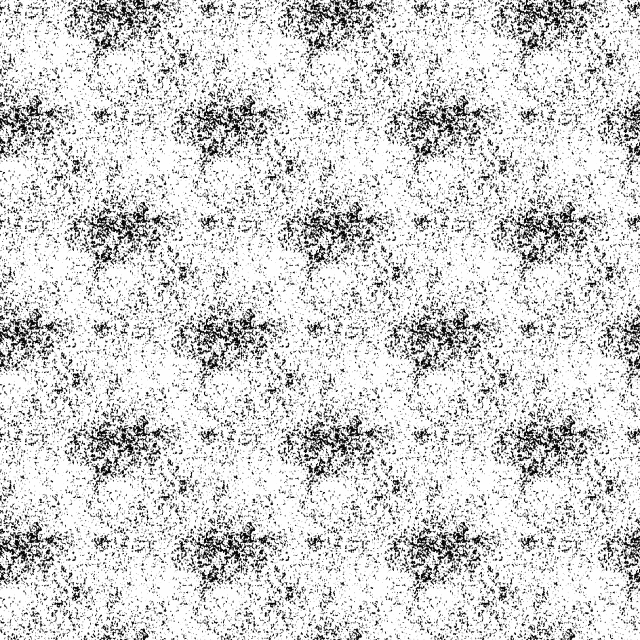
This texture is drawn by a Shadertoy shader. Its source:

```glsl
// Worn black grain on white: speckled, clouded patches in a half-drop repeat.

const float REPEATS = 3.0;               // repeats across and down
const vec3 PAPER = vec3(0.995);
const vec3 INK = vec3(0.03);
const float COVERAGE = -1.08;            // ink level, in deviations of the grain
const float EDGE = 0.45;                 // softness of the speck edges
const float GRAIN_GAIN = 3.7;            // scales the grain to unit deviation
const int SAMPLES = 3;                   // subsamples per pixel side

// Noise cells per repeat; even numbers keep the half drop exact
const vec2 CLOUD = vec2(6.0, 6.0);
const vec2 MOTTLE = vec2(16.0, 12.0);
const vec2 STREAK = vec2(32.0, 22.0);
const vec2 COARSE = vec2(56.0, 44.0);
const vec2 MEDIUM = vec2(112.0, 92.0);
const vec2 FINE = vec2(200.0, 176.0);

// Broad tone patches: centre and radii, then strength (dark above zero)
const int PATCHES = 8;
const vec4 PATCH[PATCHES] = vec4[PATCHES](
    vec4(0.48, 0.93, 0.09, 0.13), vec4(0.65, 0.94, 0.10, 0.13),
    vec4(0.49, 0.79, 0.05, 0.07), vec4(0.86, 0.72, 0.05, 0.04),
    vec4(0.46, 0.48, 0.02, 0.03), vec4(0.21, 0.77, 0.20, 0.13),
    vec4(0.32, 0.60, 0.08, 0.11), vec4(0.59, 0.67, 0.11, 0.06));
const float STRENGTH[PATCHES] = float[PATCHES](
    1.0, 0.95, 0.9, 0.8, 1.2, -0.65, -0.6, -0.45);

// Integer hash to 0..1
float hash(vec2 cell, float seed) {
    uvec2 q = uvec2(cell);
    uint h = q.x * 1597u + q.y * 51749u + uint(seed) * 7919u;
    h = (h ^ (h >> 16)) * 73244475u;
    h = (h ^ (h >> 15)) * 19349663u;
    h ^= h >> 16;
    return float(h & 65535u) / 65536.0;
}

// Dot product with the gradient of a corner, wrapped with a half drop
float corner(vec2 cell, vec2 offset, vec2 cells, float seed) {
    vec2 halfDrop = 0.5 * cells;
    cell -= floor((cell.x + 0.5) / halfDrop.x) * halfDrop;
    cell.y = mod(cell.y, cells.y);
    float angle = 6.28319 * hash(floor(cell + 0.5), seed);
    return dot(vec2(cos(angle), sin(angle)), offset);
}

// Gradient noise that repeats on the half-drop lattice
float noise(vec2 p, vec2 cells, float seed) {
    p *= cells;
    vec2 i = floor(p), f = p - i;
    vec2 u = f * f * f * (f * (f * 6.0 - 15.0) + 10.0);
    vec2 e = vec2(1.0, 0.0);
    float low = mix(corner(i, f, cells, seed),
                    corner(i + e.xy, f - e.xy, cells, seed), u.x);
    float high = mix(corner(i + e.yx, f - e.yx, cells, seed),
                     corner(i + e.xx, f - e.xx, cells, seed), u.x);
    return mix(low, high, u.y);
}

// Soft elliptical spot and its half-drop twin
float spot(vec2 p, vec4 shape) {
    vec2 a = p - shape.xy;
    vec2 b = a - 0.5;
    a = (a - round(a)) / shape.zw;
    b = (b - round(b)) / shape.zw;
    return exp(-dot(a, a)) + exp(-dot(b, b));
}

// Slowly varying amount of ink
float density(vec2 p) {
    vec2 ragged = p + 0.07 * vec2(noise(p, MOTTLE, 1.0), noise(p, MOTTLE, 2.0));
    float tone = COVERAGE;
    for (int i = 0; i < PATCHES; i++) tone += STRENGTH[i] * spot(ragged, PATCH[i]);
    return tone + 0.7 * noise(p, CLOUD, 3.0) + 1.1 * noise(p, MOTTLE, 4.0)
                + 1.2 * noise(p, STREAK, 5.0);
}

// Fine specks of several sizes
float grain(vec2 p) {
    return GRAIN_GAIN * (0.55 * noise(p, COARSE, 6.0) + 0.9 * noise(p, MEDIUM, 7.0)
                       + 0.5 * noise(p, FINE, 8.0));
}

void mainImage(out vec4 fragColor, in vec2 fragCoord) {
    vec2 scale = REPEATS / iResolution.xy;
    float tone = density(fragCoord * scale);

    // Average the thresholded grain over the pixel
    float ink = 0.0;
    for (int y = 0; y < SAMPLES; y++) {
        for (int x = 0; x < SAMPLES; x++) {
            vec2 shift = (vec2(x, y) + 0.5) / float(SAMPLES) - 0.5;
            float level = grain((fragCoord + shift) * scale) + tone;
            ink += smoothstep(-EDGE, EDGE, level);
        }
    }
    ink /= float(SAMPLES * SAMPLES);
    fragColor = vec4(mix(PAPER, INK, ink), 1.0);
}
```
